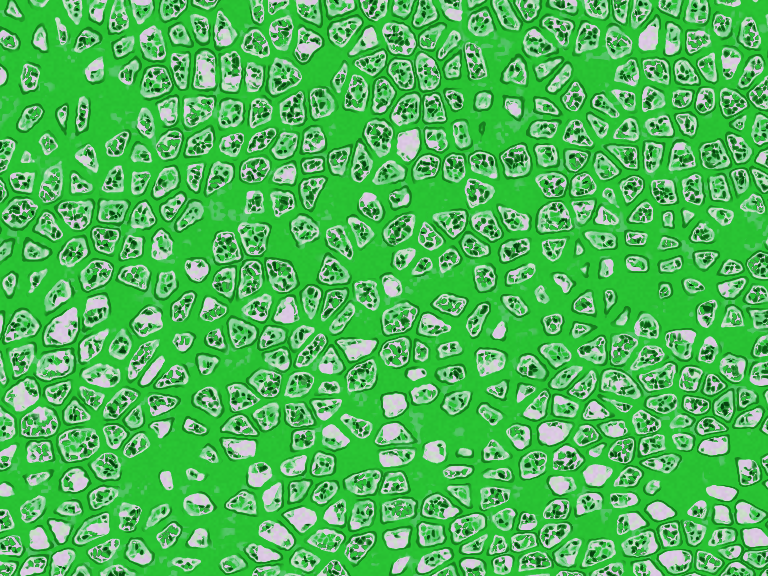
Write a WebGL 1 fragment shader that draws this texture.

```glsl
precision highp float;
// Stained plant tissue: rounded cells with pale rims and dark grains in a green matrix.
uniform vec2 u_resolution;

const vec3 MATRIX_GREEN = vec3(0.16, 0.76, 0.20);
const vec3 LIGHT_GREEN = vec3(0.33, 0.77, 0.41);
const vec3 MINT = vec3(0.56, 0.82, 0.62);
const vec3 PALE = vec3(0.79, 0.87, 0.78);
const vec3 LILAC = vec3(0.86, 0.78, 0.89);
const vec3 DARK_GREEN = vec3(0.09, 0.49, 0.12);
const vec3 DEEP_GREEN = vec3(0.01, 0.22, 0.05);

float hash(vec2 p) {
  vec3 q = fract(vec3(p.xyx) * 0.1031);
  q += dot(q, q.yzx + 33.33);
  return fract((q.x + q.y) * q.z);
}

vec2 hash2(vec2 p) {
  return vec2(hash(p), hash(p + vec2(37.2, 91.7)));
}

float noise(vec2 p) {
  vec2 i = floor(p);
  vec2 f = fract(p);
  f = f * f * (3.0 - 2.0 * f);
  float low = mix(hash(i), hash(i + vec2(1.0, 0.0)), f.x);
  float high = mix(hash(i + vec2(0.0, 1.0)), hash(i + 1.0), f.x);
  return mix(low, high, f.y);
}

float smoothMin(float a, float b, float k) {
  float h = max(k - abs(a - b), 0.0) / k;
  return min(a, b) - 0.25 * h * h * k;
}

// Offset of the nearest scattered seed (xy) and its lattice square (zw).
vec4 nearestSeed(vec2 p, float jitter) {
  vec2 base = floor(p);
  vec4 nearest = vec4(9.0);
  for (int y = -1; y <= 1; y++) {
    for (int x = -1; x <= 1; x++) {
      vec2 square = base + vec2(float(x), float(y));
      vec2 offset = square + 0.5 + jitter * (hash2(square) - 0.5) - p;
      if (dot(offset, offset) < dot(nearest.xy, nearest.xy)) nearest = vec4(offset, square);
    }
  }
  return nearest;
}

// Distance to the cell border, with rounded corners.
float borderDistance(vec4 seed, vec2 p, float jitter) {
  float d = 1.0;
  for (int y = -2; y <= 2; y++) {
    for (int x = -2; x <= 2; x++) {
      vec2 square = seed.zw + vec2(float(x), float(y));
      vec2 offset = square + 0.5 + jitter * (hash2(square) - 0.5) - p;
      vec2 between = offset - seed.xy;
      if (dot(between, between) > 0.0001) {
        d = smoothMin(d, dot(0.5 * (offset + seed.xy), normalize(between)), 0.16);
      }
    }
  }
  return d;
}

// Cells stand upright at the top and lie flat and tilted at the bottom.
vec2 tissueSpace(vec2 uv) {
  vec2 q = uv - vec2(0.667, 0.0);
  q += 0.025 * (vec2(noise(uv * 6.0), noise(uv * 6.0 + 17.0)) - 0.5);
  q.y -= 0.16 * q.x * (1.0 - uv.y);
  return vec2(q.x * mix(17.0, 21.0, uv.y), q.y * (23.0 - 3.5 * q.y)) + 60.0;
}

// Stain ramp from green matrix (0) to clear lilac (1).
vec3 stain(float t) {
  vec3 color = mix(MATRIX_GREEN, LIGHT_GREEN, smoothstep(0.08, 0.26, t));
  color = mix(color, MINT, smoothstep(0.32, 0.52, t));
  color = mix(color, PALE, smoothstep(0.56, 0.74, t));
  return mix(color, LILAC, smoothstep(0.78, 0.92, t));
}

void main() {
  vec2 uv = gl_FragCoord.xy / u_resolution.y;
  float soft = max(0.025, 9.0 / u_resolution.y);
  float lower = 1.0 - smoothstep(0.1, 0.65, uv.y);

  // Cell outline and wall thickness
  vec2 p = tissueSpace(uv);
  vec4 seed = nearestSeed(p, 0.78);
  float cellKind = hash(seed.zw + 5.3);
  float fine = noise(uv * 150.0);
  float cloud = noise(uv * 55.0 + cellKind * 40.0);
  float d = borderDistance(seed, p, 0.78) + 0.05 * (fine - 0.5) + 0.05 * (cloud - 0.5);
  float wall = 0.085 + 0.06 * cellKind + 0.12 * smoothstep(0.55, 0.9, noise(uv * 6.0 + 3.0));
  wall += step(0.91, hash(seed.zw + 11.9));
  float depth = d - wall;
  float inside = smoothstep(-soft, soft, depth);

  // Grains, clear gaps and vacuoles
  vec2 wobble = vec2(noise(uv * 90.0), noise(uv * 90.0 + 41.0)) - 0.5;
  vec4 grain = nearestSeed(uv * 112.0 + wobble + 20.0, 0.85);
  float grainRadius = length(grain.xy);
  float grainKind = hash(grain.zw + 2.7);
  float gap = smoothstep(0.22, 0.7, grainRadius) * (0.25 + 1.0 * cloud);
  float rim = 1.0 - smoothstep(0.04, 0.12, depth + 0.12 * (cloud - 0.5));
  float vacuole = smoothstep(0.72, 0.82, noise(uv * vec2(28.0, 36.0) + 9.0)
      + 0.18 * lower + 0.3 * (cellKind - 0.65) + 0.15 * (fine - 0.5));
  float tone = max(gap + 0.06, rim * (0.3 + 0.38 * fine + 0.45 * cloud));
  tone = max(tone, vacuole * (0.72 + 0.32 * fine));
  float haze = 0.24 * smoothstep(0.5, 0.9, noise(uv * 40.0)) * smoothstep(0.3, 0.7, fine);
  vec3 color = stain(mix(haze, tone, inside));

  // Dark grains and grain edges, then dark lines around the cells
  float content = inside * (1.0 - rim) * (1.0 - vacuole);
  float crowd = step(0.45 + 0.2 * lower, grainKind + 0.4 * (noise(uv * 4.0 + 31.0) - 0.5));
  float body = 1.0 - smoothstep(0.25, 0.5, grainRadius);
  color = mix(color, mix(DARK_GREEN, DEEP_GREEN, grainKind * grainKind), content * crowd * body);
  float edge = 1.0 - smoothstep(0.05, 0.16, abs(grainRadius - 0.45));
  color = mix(color, DARK_GREEN, 0.7 * edge * content * step(0.55, cloud + 0.2 * grainKind));
  float outline = 1.0 - smoothstep(0.015, 0.02 + soft, abs(depth + 0.045));
  color = mix(color, DARK_GREEN, outline * smoothstep(0.32, 0.6, noise(uv * 30.0 + 7.0)));

  // Faint mottling of the matrix
  color *= 1.0 + 0.05 * (noise(uv * 220.0) - 0.5);
  gl_FragColor = vec4(color, 1.0);
}
```
